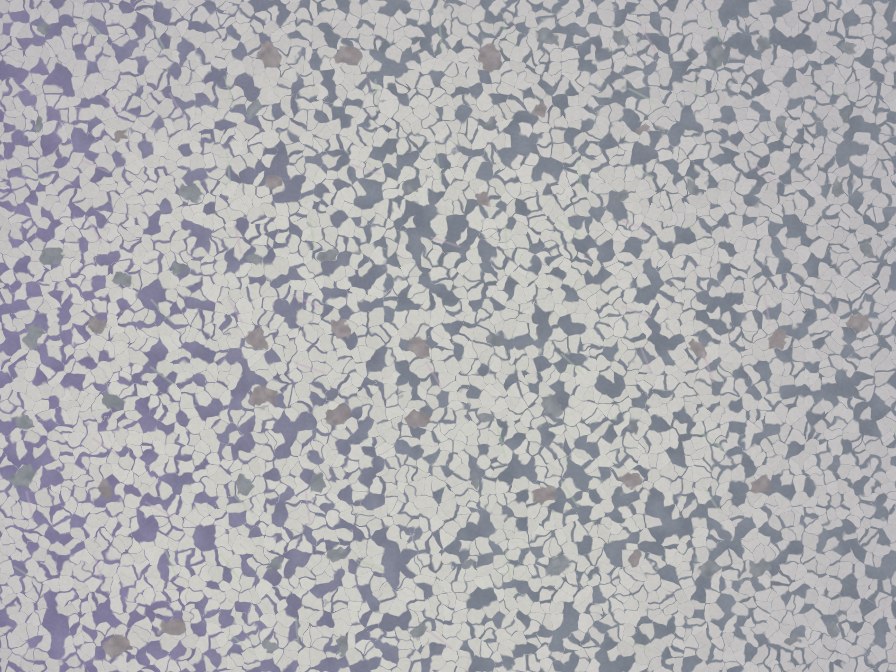
Give the GLSL for this texture, as a Shadertoy shader.

```glsl
// Speckled stone floor: pale angular grains packed over a blue-grey ground.
// Voronoi cells are pale or dark; pale cells part along seams of varied width.
// Scattered larger stones, faint tinted scratches and uneven light finish it.

const float GRAINS = 56.0;        // grains per canvas height
const float DARK_SHARE = 0.235;   // share of cells left dark
const float SEAM = 0.035;         // closeness of touching grains
const float WIDE_GAP = 0.21;      // widest inset between pale grains
const float ROUNDING = 0.09;      // corner rounding, in cells
const float SOFTNESS = 0.085;     // half width of grain edges, in cells
const float STONE_GRID = 0.11;
const float STONE_SHARE = 0.6;
const float SCRATCH_GRID = 0.10;
const float SCRATCH_SHARE = 0.4;

const vec3 PALE_WARM = vec3(0.805, 0.803, 0.782);
const vec3 PALE_DIM = vec3(0.738, 0.728, 0.740);
const vec3 DARK_SLATE = vec3(0.490, 0.515, 0.557);
const vec3 DARK_VIOLET = vec3(0.505, 0.487, 0.608);
const vec3 STONE_BROWN = vec3(0.565, 0.540, 0.550);
const vec3 STONE_GREY = vec3(0.515, 0.535, 0.560);
const vec3 SCRATCH_GREEN = vec3(0.69, 0.77, 0.66);
const vec3 SCRATCH_PINK = vec3(0.76, 0.66, 0.74);

float hash1(vec2 p) {
    return fract(sin(dot(p, vec2(127.1, 311.7))) * 43758.5453);
}

vec2 hash2(vec2 p) {
    return vec2(hash1(p), hash1(p + vec2(41.3, 17.9)));
}

float noise(vec2 p) {
    vec2 i = floor(p), f = fract(p);
    f = f * f * (3.0 - 2.0 * f);
    return mix(mix(hash1(i), hash1(i + vec2(1, 0)), f.x),
               mix(hash1(i + vec2(0, 1)), hash1(i + vec2(1, 1)), f.x), f.y);
}

float smoothMin(float a, float b, float k) {
    float h = max(k - abs(a - b), 0.0) / k;
    return min(a, b) - 0.25 * k * h * h;
}

vec2 rotate(vec2 p, float angle) {
    float c = cos(angle), s = sin(angle);
    return vec2(c * p.x + s * p.y, c * p.y - s * p.x);
}

bool isDark(vec2 cell) {
    return hash1(cell + vec2(73.7, 9.2)) < DARK_SHARE;
}

// Signed depth in cells: positive inside pale grains; also gives the cell.
float grainDepth(vec2 p, out vec2 home) {
    vec2 base = floor(p), nearest = vec2(9.0);
    home = base;
    for (int j = -1; j <= 1; j++)
    for (int i = -1; i <= 1; i++) {
        vec2 cell = base + vec2(i, j);
        vec2 seed = cell + hash2(cell) - p;
        if (dot(seed, seed) < dot(nearest, nearest)) { nearest = seed; home = cell; }
    }
    bool dark = isDark(home);
    float depth = 1.0;
    for (int j = -2; j <= 2; j++)
    for (int i = -2; i <= 2; i++) {
        if (i == 0 && j == 0) continue;
        vec2 cell = home + vec2(i, j);
        vec2 seed = cell + hash2(cell) - p;
        float edge = dot(0.5 * (seed + nearest), normalize(seed - nearest));
        bool otherDark = isDark(cell);
        if (dark) {
            if (!otherDark) depth = min(depth, edge);
        } else {
            float gap = otherDark ? 0.0 : mix(-SEAM, WIDE_GAP, pow(hash1(cell + home), 3.0));
            depth = smoothMin(depth, edge - gap, ROUNDING);
        }
    }
    return dark ? -depth : depth;
}

// Signed distance to a rare angular stone; negative inside.
float stoneDistance(vec2 p, out vec2 cell) {
    cell = floor(p / STONE_GRID);
    if (hash1(cell + 5.1) > STONE_SHARE) return 1.0;
    vec2 q = p - (cell + 0.27 + 0.46 * hash2(cell + 3.3)) * STONE_GRID;
    q = rotate(q, 6.283 * hash1(cell + 8.4));
    q.y *= 1.0 + 0.6 * hash1(cell + 2.6);
    q.x += 0.3 * q.y;
    q = abs(q);
    return max(q.x, 0.55 * q.x + 0.8 * q.y) - mix(0.009, 0.018, hash1(cell + 6.7));
}

// Coverage of a short thin diagonal scratch.
float scratch(vec2 p, float pixel, out vec2 cell) {
    cell = floor(p / SCRATCH_GRID);
    if (hash1(cell + 21.0) > SCRATCH_SHARE) return 0.0;
    vec2 q = p - (cell + 0.35 + 0.3 * hash2(cell + 12.0)) * SCRATCH_GRID;
    q = rotate(q, -0.9 + 1.2 * (hash1(cell + 31.0) - 0.5));
    q.x -= clamp(q.x, -0.022, 0.022);
    return 1.0 - smoothstep(0.0006, 0.0022 + 0.5 * pixel, length(q));
}

void mainImage(out vec4 fragColor, in vec2 fragCoord) {
    float pixel = 1.0 / iResolution.y;
    vec2 uv = fragCoord * pixel;

    // Ragged grain outlines
    vec2 p = uv * GRAINS;
    vec2 warp = vec2(noise(p * 1.3), noise(p * 1.3 + 37.0)) - 0.5;
    vec2 fine = vec2(noise(p * 3.1 + 11.0), noise(p * 3.1 + 59.0)) - 0.5;
    p += 0.55 * warp + 0.16 * fine;
    vec2 cell, stoneCell, scratchCell;
    float soft = max(SOFTNESS, 0.6 * pixel * GRAINS);
    float pale = smoothstep(-soft, soft, grainDepth(p, cell));

    // Uneven light and tint across the floor
    float falloff = smoothstep(0.3, 0.9, length(uv - vec2(0.55, 0.38)));
    float violet = smoothstep(0.75, 0.05, uv.x + 0.25 * (uv.y - 0.5));
    vec3 paleColor = mix(PALE_WARM, PALE_DIM, falloff) + 0.03 * (hash1(cell + 4.0) - 0.5);
    vec3 darkColor = mix(DARK_SLATE, DARK_VIOLET, violet);
    darkColor += 0.06 * (noise(uv * 45.0) - 0.5);
    vec3 color = mix(darkColor, paleColor, pale);

    // Larger mottled stones
    float stone = stoneDistance(uv + (0.4 * warp + 0.3 * fine) / GRAINS, stoneCell);
    float edge = max(0.0018, 0.6 * pixel);
    vec3 stoneColor = mix(STONE_GREY, STONE_BROWN, step(0.6, hash1(stoneCell + 14.0)));
    stoneColor += 0.09 * (noise(uv * 110.0) - 0.45);
    color = mix(color, stoneColor, 0.92 * (1.0 - smoothstep(-edge, edge, stone)));

    // Faint scratches and fine surface grain
    float line = scratch(uv, pixel, scratchCell);
    vec3 lineColor = mix(SCRATCH_GREEN, SCRATCH_PINK, step(0.6, hash1(scratchCell + 51.0)));
    color = mix(color, lineColor, 0.4 * line);
    color += 0.025 * (noise(uv * 300.0) - 0.5);

    fragColor = vec4(color, 1.0);
}
```
